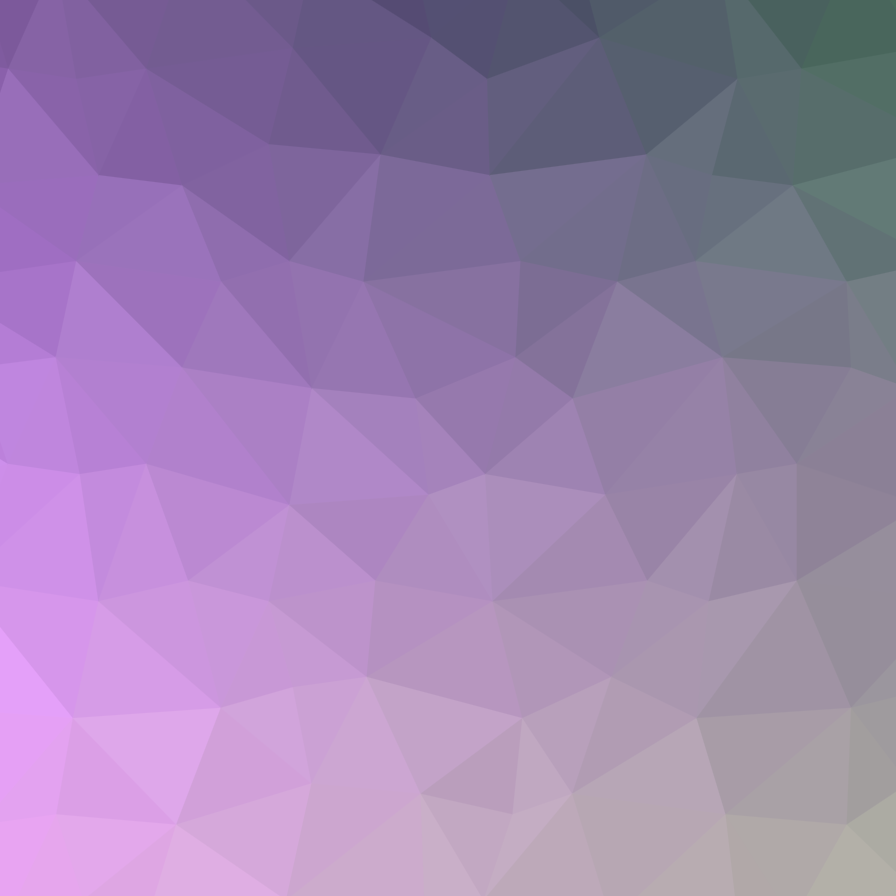
Reproduce this background procedurally as a WebGL 1 fragment shader.

```glsl
precision highp float;
// Low-poly backdrop: a grid of swaying vertices is split into triangles,
// each filled with one flat tone of a gradient running from slate and green
// at the top through violet to pink and warm grey at the bottom.
uniform vec2 u_resolution;

const vec2 ORIGIN = vec2(0.086, 0.065);
const float PITCH = 0.1189;

float hash(vec2 p) {
  return fract(sin(dot(p, vec2(127.1, 311.7))) * 43758.5);
}

// Five evenly spaced colour stops, t from 0 to 1
vec3 ramp(vec3 a, vec3 b, vec3 c, vec3 d, vec3 e, float t) {
  t *= 4.0;
  vec3 tone = mix(a, b, clamp(t, 0.0, 1.0));
  tone = mix(tone, c, clamp(t - 1.0, 0.0, 1.0));
  tone = mix(tone, d, clamp(t - 2.0, 0.0, 1.0));
  return mix(tone, e, clamp(t - 3.0, 0.0, 1.0));
}

// Vertical ramps at left, centre and right, blended across
vec3 gradient(vec2 p) {
  vec3 left = ramp(vec3(0.50, 0.36, 0.62), vec3(0.63, 0.44, 0.77),
                   vec3(0.78, 0.54, 0.90), vec3(0.88, 0.61, 0.96),
                   vec3(0.94, 0.67, 0.97), p.y);
  vec3 middle = ramp(vec3(0.33, 0.31, 0.45), vec3(0.47, 0.40, 0.58),
                     vec3(0.64, 0.51, 0.73), vec3(0.74, 0.61, 0.77),
                     vec3(0.78, 0.68, 0.77), p.y);
  vec3 right = ramp(vec3(0.28, 0.41, 0.35), vec3(0.38, 0.47, 0.46),
                    vec3(0.54, 0.50, 0.58), vec3(0.61, 0.59, 0.62),
                    vec3(0.68, 0.68, 0.63), p.y);
  vec3 tone = mix(left, middle, clamp(p.x * 2.0, 0.0, 1.0));
  return mix(tone, right, clamp(p.x * 2.0 - 1.0, 0.0, 1.0));
}

// Grid vertex swayed by waves whose phase changes from column to column
vec2 vertex(vec2 id) {
  float phaseX = min(1.0 + id.x, 7.4 - 1.25 * id.x);
  float phaseY = id.x * id.x + 2.0 * step(abs(id.x - 4.5), 1.0);
  float swayX = 0.033 - 0.009 * cos(3.1416 * id.x);
  vec2 sway = vec2(swayX * cos(1.611 * (id.y - phaseX)),
                   0.023 * cos(1.0472 * (id.y - phaseY)));
  return ORIGIN + PITCH * id + sway;
}

float cross2(vec2 a, vec2 b) {
  return a.x * b.y - a.y * b.x;
}

// Signed distance to the line from a to b
float side(vec2 p, vec2 a, vec2 b) {
  return cross2(b - a, p - a) / length(b - a);
}

// Flat triangle tone, weighted by its smoothed coverage in alpha
vec4 triangle(vec2 p, vec2 a, vec2 b, vec2 c, float pixel) {
  float facing = sign(cross2(b - a, c - a));
  float inside = min(min(side(p, a, b) * facing, side(p, b, c) * facing),
                     side(p, c, a) * facing);
  float cover = clamp(inside / pixel + 0.5, 0.0, 1.0);
  vec2 centre = (a + b + c) / 3.0;
  float shade = 0.045 * (hash(floor(centre * 500.0)) - 0.5);
  vec3 tone = gradient(clamp(centre, 0.0, 1.0)) + shade;
  return vec4(tone, 1.0) * cover;
}

void main() {
  vec2 p = gl_FragCoord.xy / u_resolution;
  p.y = 1.0 - p.y;
  float pixel = 1.2 / min(u_resolution.x, u_resolution.y);
  vec2 home = floor((p - ORIGIN) / PITCH);
  vec4 sum = vec4(0.0);

  // Each nearby cell is cut along its shorter diagonal
  for (int y = -1; y <= 1; y++) {
    for (int x = -1; x <= 1; x++) {
      vec2 id = home + vec2(float(x), float(y));
      vec2 a = vertex(id);
      vec2 b = vertex(id + vec2(1.0, 0.0));
      vec2 c = vertex(id + vec2(1.0, 1.0));
      vec2 d = vertex(id + vec2(0.0, 1.0));
      if (distance(a, c) < distance(b, d)) {
        sum += triangle(p, a, b, c, pixel) + triangle(p, a, c, d, pixel);
      } else {
        sum += triangle(p, a, b, d, pixel) + triangle(p, b, c, d, pixel);
      }
    }
  }
  gl_FragColor = vec4(sum.rgb / max(sum.a, 0.001), 1.0);
}
```
